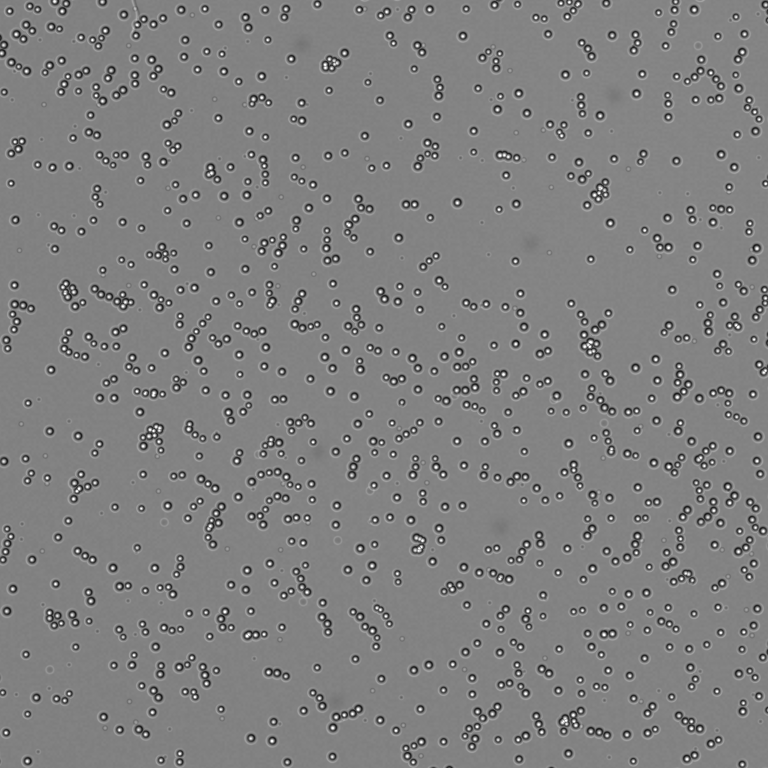
Write a Shadertoy shader that draws this texture.

```glsl
// Micrograph of small round cells with dark rims and bright cores on flat grey.
#define BACKGROUND 0.512
#define RADIUS 0.0055
#define CELL_GRID 36.0
#define CELL_DENSITY 0.56
#define PAIR_CHANCE 0.34
#define CLUMP_GRID 6.0
#define CLUMP_CHANCE 0.25
#define RIM_DEPTH 0.36
#define CORE_GAIN 0.56
#define HALO_GAIN 0.075
#define SPECK_GRID 26.0
#define GRAIN 0.022

const float TAU = 6.2831853;

float hash(vec2 p) {
    return fract(sin(dot(p, vec2(127.1, 311.7))) * 43758.5453);
}

vec2 hash2(vec2 p) {
    return vec2(hash(p), hash(p + 57.3));
}

float noise(vec2 p) {
    vec2 i = floor(p), f = fract(p);
    f = f * f * (3.0 - 2.0 * f);
    return mix(mix(hash(i), hash(i + vec2(1, 0)), f.x),
               mix(hash(i + vec2(0, 1)), hash(i + vec2(1, 1)), f.x), f.y);
}

float bell(float x, float width) {
    return exp(-x * x / (width * width));
}

vec2 polar(float angle) {
    return vec2(cos(angle), sin(angle));
}

// Keeps the cell closest to the pixel: xy = offset in radii, z = its seed.
void addCell(inout vec3 nearest, vec2 offset, float seed) {
    vec2 q = offset / (RADIUS * mix(0.86, 1.14, seed));
    if (dot(q, q) < dot(nearest.xy, nearest.xy)) nearest = vec3(q, seed);
}

// Single cells, touching pairs and short chains on a jittered grid.
void scatterCells(inout vec3 nearest, vec2 uv) {
    vec2 base = floor(uv * CELL_GRID);
    for (int k = 0; k < 9; k++) {
        vec2 id = base + vec2(k % 3 - 1, k / 3 - 1);
        float crowd = mix(0.5, 1.5, noise(id * 0.17 + 4.0));
        if (hash(id + 11.0) > CELL_DENSITY * crowd) continue;
        vec2 center = (id + 0.1 + 0.8 * hash2(id)) / CELL_GRID;
        float angle = TAU * hash(id + 23.0);
        for (int n = 0; n < 3; n++) {
            vec2 key = id + 31.0 * float(n + 1);
            if (n > 0 && hash(key) > PAIR_CHANCE) break;
            addCell(nearest, uv - center, hash(key + 5.0));
            angle += 1.8 * (hash(key + 9.0) - 0.5);
            center += polar(angle) * RADIUS * 2.0;
        }
    }
}

// Rare tight clumps of overlapping cells.
void scatterClumps(inout vec3 nearest, vec2 uv) {
    vec2 id = floor(uv * CLUMP_GRID);
    if (hash(id + 71.0) > CLUMP_CHANCE) return;
    vec2 center = (id + 0.2 + 0.6 * hash2(id + 3.0)) / CLUMP_GRID;
    for (int n = 0; n < 7; n++) {
        vec2 r = hash2(id + 13.0 * float(n + 1));
        addCell(nearest, uv - center - polar(TAU * r.x) * sqrt(r.y) * 0.01, r.y);
    }
}

// Rim, offset bright core and thin pale halo of one cell.
float cellShade(vec3 cell, vec2 uv) {
    float q = length(cell.xy);
    vec2 tilt = normalize(vec2(uv.x - 0.75, -0.35));
    float side = dot(cell.xy, tilt) / max(q, 0.01);
    float rim = RIM_DEPTH * (0.87 - 0.17 * side) * mix(0.9, 1.1, cell.z);
    float core = CORE_GAIN * mix(0.7, 1.15, fract(cell.z * 17.0));
    return core * bell(length(cell.xy - 0.12 * tilt), 0.33)
         - rim * bell(q - 0.68, 0.25)
         + HALO_GAIN * (1.0 + 0.6 * side) * bell(q - 1.32, 0.2);
}

// Tiny faint debris: pale or dark dots and a few ghost rings.
float specks(vec2 uv) {
    vec2 id = floor(uv * SPECK_GRID);
    if (hash(id + 41.0) > 0.3) return 0.0;
    vec2 center = (id + 0.25 + 0.5 * hash2(id + 8.0)) / SPECK_GRID;
    float d = length(uv - center);
    float kind = hash(id + 63.0);
    if (kind > 0.9) return 0.08 * bell(d - 0.005, 0.0013) - 0.05 * bell(d, 0.004);
    return (kind > 0.5 ? 0.13 : -0.12) * bell(d, 0.0016)
         - (kind > 0.5 ? 0.07 : -0.05) * bell(d - 0.003, 0.001);
}

// Out-of-focus dark smudges.
float smudges(vec2 uv) {
    vec2 id = floor(uv * 4.0);
    vec2 center = (id + 0.2 + 0.6 * hash2(id + 19.0)) / 4.0;
    return -0.045 * step(hash(id + 29.0), 0.3) * bell(length(uv - center), 0.011);
}

// Thin pale thread hanging from the top edge.
float thread(vec2 uv) {
    float x = uv.x - 0.175 - 0.003 * sin(uv.y * 130.0);
    float line = 0.13 * bell(x, 0.0014) - 0.09 * bell(x - 0.0035, 0.0014);
    return line * smoothstep(0.952, 0.96, uv.y);
}

void mainImage(out vec4 fragColor, in vec2 fragCoord) {
    vec2 uv = fragCoord / iResolution.y;

    // Flat field with slow drift and fine grain
    float grey = BACKGROUND + 0.02 * (noise(uv * 2.5) - 0.5);
    grey += GRAIN * (noise(uv * 330.0) - 0.5);
    grey += smudges(uv) + specks(uv) + thread(uv);

    // Cells
    vec3 nearest = vec3(9.0, 9.0, 0.0);
    scatterCells(nearest, uv);
    scatterClumps(nearest, uv);
    grey += cellShade(nearest, uv);

    fragColor = vec4(vec3(clamp(grey, 0.0, 1.0)), 1.0);
}
```
